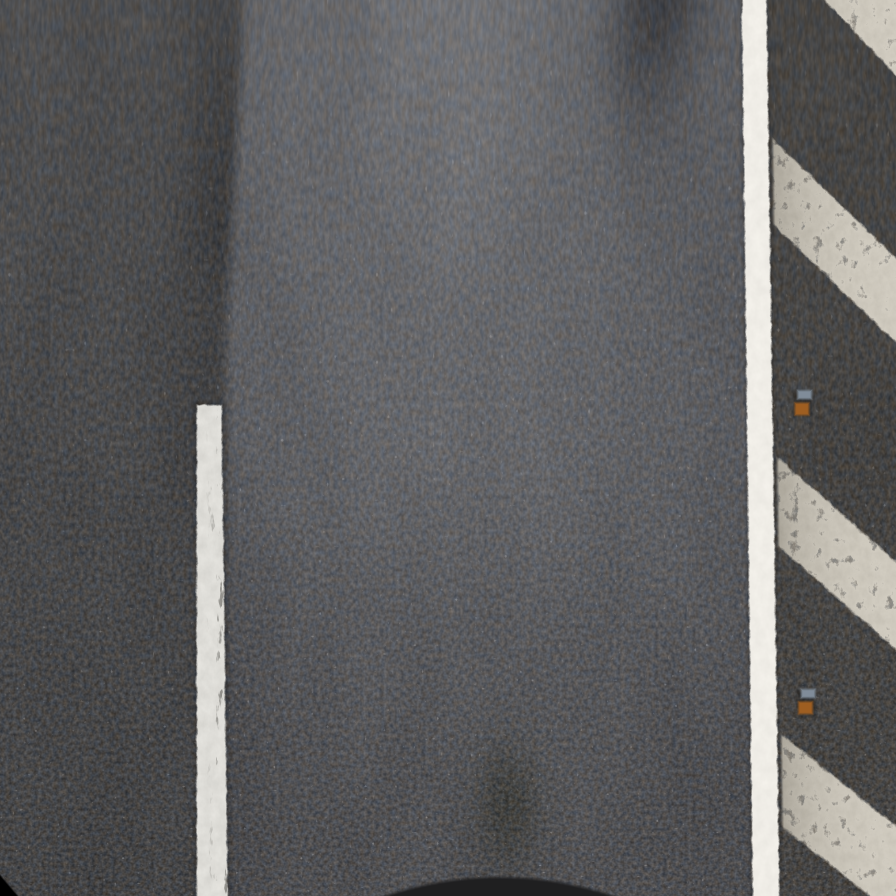
A Shadertoy shader for this texture:

```glsl
const vec3 LINE_PAINT = vec3(0.94, 0.93, 0.905);
const vec3 STRIPE_PAINT = vec3(0.82, 0.80, 0.755);
const vec3 AMBER = vec3(0.62, 0.37, 0.13);
const vec3 STEEL = vec3(0.50, 0.55, 0.60);

vec2 hashGradient(vec2 cell) {
    vec3 q = fract(cell.xyx * vec3(0.1031, 0.1030, 0.0973));
    q += dot(q, q.yzx + 33.33);
    float angle = 6.2832 * fract((q.x + q.y) * q.z);
    return vec2(cos(angle), sin(angle));
}

float gradientNoise(vec2 p) {
    vec2 i = floor(p), f = fract(p);
    vec2 w = f * f * f * (f * (f * 6.0 - 15.0) + 10.0);
    float a = dot(hashGradient(i), f);
    float b = dot(hashGradient(i + vec2(1, 0)), f - vec2(1, 0));
    float c = dot(hashGradient(i + vec2(0, 1)), f - vec2(0, 1));
    float d = dot(hashGradient(i + vec2(1, 1)), f - vec2(1, 1));
    return mix(mix(a, b, w.x), mix(c, d, w.x), w.y);
}

float fractalNoise(vec2 p) {
    float sum = 0.0, gain = 1.0;
    for (int i = 0; i < 4; i++) {
        sum += gain * gradientNoise(p);
        p = p * 2.03 + 17.1;
        gain *= 0.55;
    }
    return sum;
}

float boxDistance(vec2 p, vec2 halfSize) {
    vec2 d = abs(p) - halfSize;
    return length(max(d, 0.0)) + min(max(d.x, d.y), 0.0);
}

float fill(float dist, float soft) {
    return 1.0 - smoothstep(-soft, soft, dist);
}

float blob(vec2 p, vec2 center, vec2 radius) {
    vec2 d = (p - center) / radius;
    return exp(-dot(d, d));
}

// Lane tones: dark left lane, paler middle lane, warm shoulder
vec3 asphaltTone(vec2 p) {
    float seam = 0.25 + 0.018 * smoothstep(0.6, 1.0, p.y);
    vec3 left = mix(vec3(0.265, 0.265, 0.27), vec3(0.31, 0.31, 0.315), p.y);
    left -= 0.05 * blob(p, vec2(seam - 0.01, 0.8), vec2(0.05, 0.32));
    vec3 middle = mix(vec3(0.315, 0.315, 0.325), vec3(0.385, 0.388, 0.402), smoothstep(0.0, 0.55, p.y));
    middle += 0.06 * blob(p, vec2(0.51, 1.0), vec2(0.13, 0.36));
    middle -= 0.03 * blob(p, vec2(0.83, 0.6), vec2(0.12, 0.7));
    middle -= 0.035 * blob(p, vec2(0.25, 0.3), vec2(0.1, 0.4));
    vec3 tone = mix(left, middle, smoothstep(-0.008, 0.014, p.x - seam));
    tone = mix(tone, vec3(0.275, 0.27, 0.265), smoothstep(0.845, 0.86, p.x));
    // Shadow streak and oil stain
    float streakX = 0.715 + 0.12 * (p.y - 0.85);
    tone -= 0.13 * blob(p, vec2(streakX, 1.0), vec2(0.045, 0.14));
    tone -= vec3(0.07, 0.07, 0.09) * blob(p, vec2(0.567, 0.1), vec2(0.035, 0.065));
    return tone + 0.018 * fractalNoise(p * vec2(14.0, 5.0));
}

// Aggregate grain, drawn out vertically toward the top
vec3 asphaltGrain(vec2 p) {
    vec2 q = vec2(p.x * 215.0, p.y * (230.0 - 85.0 * p.y));
    float grain = gradientNoise(q) + 0.6 * gradientNoise(q * 1.9 + 40.0);
    float hue = gradientNoise(q * 0.8 + 91.0);
    float speck = smoothstep(0.38, 0.7, gradientNoise(q * 1.1 + 150.0));
    float strength = mix(0.11, 0.055, p.y);
    return strength * grain + 0.045 * hue * vec3(1.0, 0.1, -1.0) + 0.17 * speck * (1.0 - 0.6 * p.y);
}

// Slanted bars; the spacing alternates slightly
float hatching(vec2 p, float soft) {
    float mask = 0.0, x = p.x - 0.866;
    for (int i = 0; i < 4; i++) {
        float k = float(i);
        float center = -0.113 + 0.33 * k + 0.011 * cos(3.14159 * k);
        float slope = 1.05 - 0.085 * k;
        float offset = 1.0 - p.y - center - slope * x;
        mask = max(mask, fill(abs(offset) - 0.045 - 0.002 * k, soft * 1.6));
    }
    return mask;
}

void mainImage(out vec4 fragColor, in vec2 fragCoord) {
    vec2 p = fragCoord / iResolution.xy;
    float soft = max(0.0016, 0.8 / iResolution.y);
    float rough = 0.0014 * fractalNoise(p * 90.0);
    float wear = fractalNoise(p * vec2(75.0, 60.0));
    vec3 color = asphaltTone(p) + asphaltGrain(p);

    // Hatched shoulder, most worn beside the solid line
    float lineRight = mix(0.870, 0.8555, p.y);
    float bars = hatching(p + rough, soft) * smoothstep(0.002, 0.007, p.x - lineRight);
    float fade = 0.22 * exp(-max(p.x - lineRight, 0.0) * 22.0);
    float chips = smoothstep(0.25, 0.75, wear + fade);
    vec3 barColor = STRIPE_PAINT - fade * 0.7 + 0.04 * wear;
    color = mix(color, barColor, bars * (1.0 - 0.5 * chips));

    // Solid line
    float lineLeft = mix(0.840, 0.828, p.y);
    float solid = abs(p.x - 0.5 * (lineLeft + lineRight)) - 0.5 * (lineRight - lineLeft);
    color *= 1.0 - 0.25 * fill(solid - 0.002, 0.004);
    color = mix(color, LINE_PAINT + 0.025 * wear, fill(solid + rough, soft));

    // Dash with cracks along its right side
    float dashRight = mix(0.254, 0.2475, p.y / 0.548);
    vec2 dashHalf = vec2(0.5 * (dashRight - 0.2195), 0.324);
    float dash = boxDistance(p - vec2(0.2195 + dashHalf.x, 0.224), dashHalf);
    float crack = smoothstep(0.3, 0.6, fractalNoise(p * vec2(100.0, 28.0) + 8.0));
    crack *= smoothstep(0.225, 0.25, p.x);
    color *= 1.0 - 0.2 * fill(dash - 0.003, 0.005);
    color = mix(color, vec3(0.87, 0.865, 0.845) + 0.04 * wear - 0.3 * crack, fill(dash + rough, soft));

    // Road studs
    for (int i = 0; i < 2; i++) {
        vec2 q = p - vec2(0.896 + 0.004 * float(i), 0.5495 - 0.3335 * float(i));
        color *= 1.0 - 0.35 * fill(boxDistance(q, vec2(0.010, 0.014)), 0.004);
        color = mix(color, STEEL, fill(boxDistance(q - vec2(0.002, 0.010), vec2(0.008, 0.005)), soft * 1.5));
        color = mix(color, AMBER, fill(boxDistance(q + vec2(0.001, 0.006), vec2(0.008, 0.007)), soft * 1.5));
    }

    // Dark curved rim below and clipped corner
    float rim = length(p - vec2(0.557, -0.3735)) - 0.3945;
    color = mix(color, vec3(0.12, 0.12, 0.125), fill(rim, 0.003));
    color *= 1.0 - fill(p.x + 0.85 * p.y - 0.02, 0.002);
    fragColor = vec4(clamp(color, 0.0, 1.0), 1.0);
}
```
